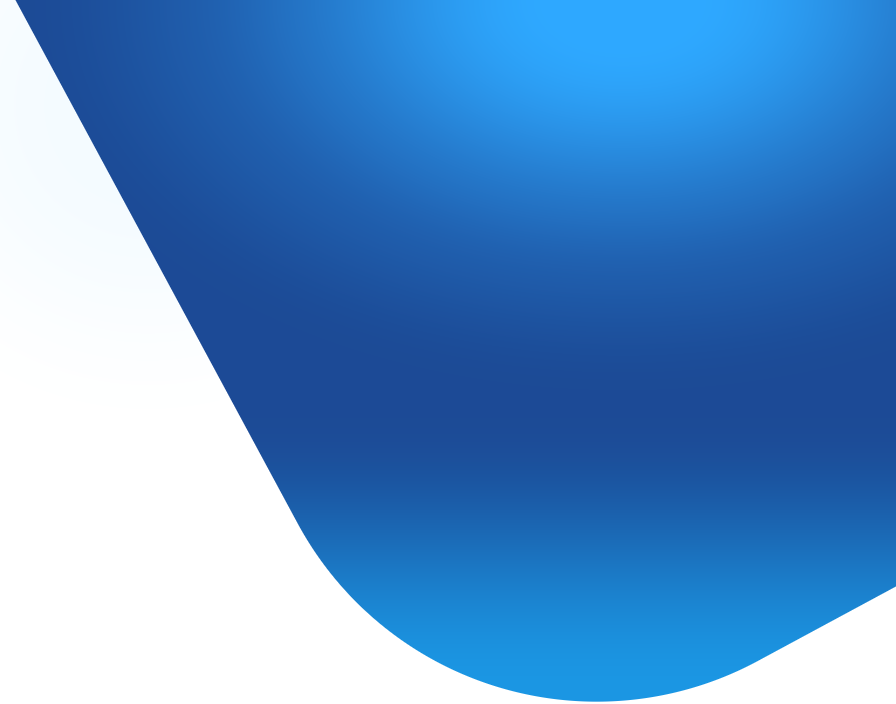
Give the GLSL for this background, as a Shadertoy shader.

```glsl
// Blue panel with a rounded lower corner, lit from above and below, on white.

// Lengths are in canvas heights, with the origin at the lower left.
const vec2  CORNER_CENTER = vec2(0.8474, 0.4859);
const float CORNER_RADIUS = 0.4826;
const vec2  LEFT_NORMAL   = vec2(-0.8802, -0.4746);
const vec2  RIGHT_NORMAL  = vec2(0.4746, -0.8802);

const vec2  GLOW_CENTER  = vec2(0.885, 1.0);
const float GLOW_STRETCH = 1.55;
const vec2  GLOW_INNER   = vec2(0.06, 0.40);   // bright to middle blue
const vec2  GLOW_OUTER   = vec2(0.30, 0.56);   // middle to deep blue
const vec2  BASE_FADE    = vec2(0.022, 0.411); // light rising from below

const vec2  HAZE_CENTER = vec2(0.21, 0.85);
const vec2  HAZE_FADE   = vec2(0.10, 0.48);

const vec3 GLOW_BLUE = vec3(0.180, 0.660, 1.000);
const vec3 MID_BLUE  = vec3(0.129, 0.396, 0.710);
const vec3 DEEP_BLUE = vec3(0.108, 0.292, 0.588);
const vec3 BASE_BLUE = vec3(0.106, 0.588, 0.890);
const vec3 HAZE_TINT = vec3(0.957, 0.984, 1.000);

// Signed distance to a right-angled corner with a rounded tip
float cornerDistance(vec2 p) {
    vec2 offset = p - CORNER_CENTER;
    vec2 q = vec2(dot(offset, LEFT_NORMAL), dot(offset, RIGHT_NORMAL));
    return length(max(q, 0.0)) + min(max(q.x, q.y), 0.0) - CORNER_RADIUS;
}

// Elliptical glow from the top, blended with a band of light at the base
vec3 panelColor(vec2 p) {
    vec2 offset = p - GLOW_CENTER;
    float d = length(vec2(offset.x / GLOW_STRETCH, offset.y));
    vec3 color = mix(GLOW_BLUE, MID_BLUE, smoothstep(GLOW_INNER.x, GLOW_INNER.y, d));
    color = mix(color, DEEP_BLUE, smoothstep(GLOW_OUTER.x, GLOW_OUTER.y, d));
    float base = 1.0 - smoothstep(BASE_FADE.x, BASE_FADE.y, p.y);
    return mix(color, BASE_BLUE, base);
}

// White with a faint blue haze beside the panel
vec3 backdropColor(vec2 p) {
    float d = distance(p, HAZE_CENTER);
    return mix(HAZE_TINT, vec3(1.0), smoothstep(HAZE_FADE.x, HAZE_FADE.y, d));
}

void mainImage(out vec4 fragColor, in vec2 fragCoord) {
    vec2 p = fragCoord / iResolution.y;
    float edge = cornerDistance(p) * iResolution.y;
    float inside = clamp(0.5 - edge, 0.0, 1.0);
    fragColor = vec4(mix(backdropColor(p), panelColor(p), inside), 1.0);
}
```
